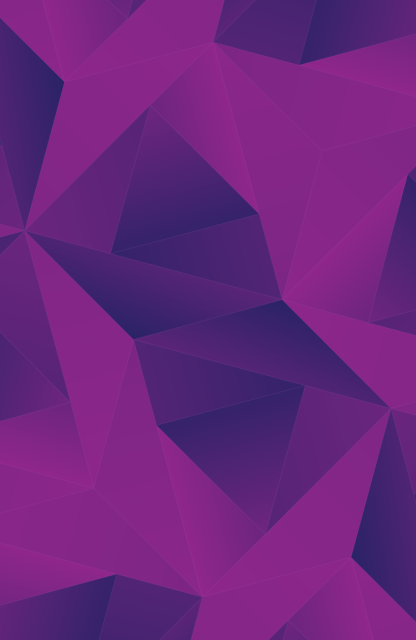
Give the GLSL for this background, as a WebGL 1 fragment shader.

```glsl
precision highp float;
// Faceted purple mosaic: hexagon tiles cut into seven triangles, each with a soft gradient.

uniform vec2 u_resolution;

#define DARK vec3(0.165, 0.135, 0.400)
#define BRIGHT vec3(0.575, 0.150, 0.555)
#define SEAM vec3(0.62, 0.34, 0.60)
#define SEAM_STRENGTH 0.16
#define SEAM_WIDTH 0.006
#define TILES_HIGH 4.158            // canvas height in hexagon sides
#define ORIGIN vec2(0.2708, 0.7018) // centre of the first tile, in canvas heights
#define TILT 0.2618                 // slant of the whole lattice, in radians
#define SAMPLES 3                   // antialiasing samples per axis

const float PI = 3.14159265;
const float ROOT3 = 1.7320508;

vec2 rotate(vec2 v, float angle) {
  float c = cos(angle), s = sin(angle);
  return vec2(c * v.x - s * v.y, s * v.x + c * v.y);
}

vec2 cellCentre(vec2 cell) {
  return vec2(1.5 * cell.x, -ROOT3 * (cell.y + 0.5 * cell.x));
}

// Nearest hexagon: test the closest cell in each of the two flanking columns.
vec2 nearestCell(vec2 p) {
  vec2 best = vec2(0.0);
  float bestDist = 1e5;
  for (int k = 0; k < 2; k++) {
    float column = floor(p.x / 1.5) + float(k);
    float row = floor(-p.y / ROOT3 - 0.5 * column + 0.5);
    vec2 cell = vec2(column, row);
    float dist = length(p - cellCentre(cell));
    if (dist < bestDist) {
      bestDist = dist;
      best = cell;
    }
  }
  return best;
}

// Orientation of a tile, in sixths of a turn; varies from column to column.
float tileTurn(vec2 cell) {
  float column = mod(cell.x + 1.0, 3.0) - 1.0;
  float row = cell.y;
  float turn = abs(column) < 0.5
    ? 3.0 * row
    : 4.0 + 0.5 * column * row * (row + 4.0 + column);
  return mod(turn + 0.01, 6.0) - 0.01;
}

// Brightness of the outer (obtuse) triangles; local x points to the apex.
float outerTone(int side, vec2 local, vec2 q) {
  if (side == 0) return 0.86 + 0.09 * q.y;
  if (side == 1) return 0.88 - 0.08 * local.y;
  return 0.05 + 0.75 * (1.0 - local.x) + 0.10 * q.x;
}

// Brightness of the right triangles around the core.
float rightTone(int side, vec2 q) {
  if (side == 0) return 0.62 + 0.70 * q.x;
  if (side == 1) return 0.42 - 0.20 * q.x;
  return 0.24 + 0.30 * q.x;
}

vec3 tileColour(vec2 q) {
  float tone = 0.29 - 0.65 * q.y; // replaced below outside the core
  tone = 0.29 + 0.65 * q.y;
  float outerDist = -1.0, rightDist = -1.0, hexDist = 0.0;
  float outer = 0.0, right = 0.0;

  for (int side = 0; side < 3; side++) {
    vec2 local = rotate(q, -float(side) * 2.0 * PI / 3.0);
    float toOuter = local.x - 0.5;
    float slanted = dot(local, vec2(0.5 * ROOT3, 0.5));
    float toRight = slanted - 0.5 / ROOT3;
    if (toOuter > outerDist) {
      outerDist = toOuter;
      outer = outerTone(side, local, q);
    }
    if (toRight > rightDist) {
      rightDist = toRight;
      right = rightTone(side, q);
    }
    hexDist = max(hexDist, abs(slanted));
  }

  if (rightDist > 0.0) tone = right;
  float seamDist = min(-outerDist, abs(rightDist));
  if (outerDist > 0.0) {
    tone = outer;
    seamDist = min(outerDist, 0.5 * ROOT3 - hexDist);
  }

  // Faint hairline along every fold.
  float seam = 1.0 - smoothstep(0.0, SEAM_WIDTH, seamDist);
  vec3 colour = mix(DARK, BRIGHT, clamp(tone, 0.0, 1.0));
  return mix(colour, SEAM, SEAM_STRENGTH * seam);
}

void main() {
  vec3 sum = vec3(0.0);
  for (int y = 0; y < SAMPLES; y++) {
    for (int x = 0; x < SAMPLES; x++) {
      vec2 jitter = (vec2(float(x), float(y)) + 0.5) / float(SAMPLES) - 0.5;
      vec2 uv = (gl_FragCoord.xy + jitter) / u_resolution.y;
      vec2 p = rotate((uv - ORIGIN) * TILES_HIGH, -TILT);
      vec2 cell = nearestCell(p);
      vec2 q = rotate(p - cellCentre(cell), tileTurn(cell) * PI / 3.0);
      sum += tileColour(q);
    }
  }
  gl_FragColor = vec4(sum / float(SAMPLES * SAMPLES), 1.0);
}
```
